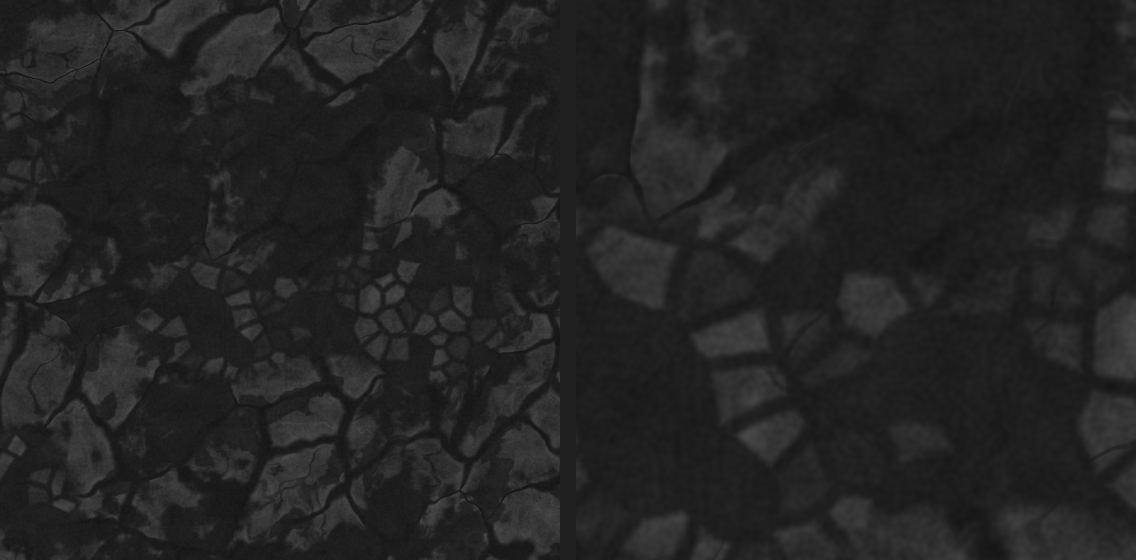
Left: the whole. Right: its middle third, enlarged.
Give the GLSL for this texture, as a Shadertoy shader.

```glsl
// Dark weathered rock: ragged pale patches, cracked stones, pebbles and fine grain.

const vec3 ROCK_TINT = vec3(1.0, 1.0, 1.0);
const float SOIL_TONE = 0.115;       // darkest ground
const float STONE_TONE = 0.197;      // pale stone faces
const float CRACK_DEPTH = 0.014;     // extra darkening inside seams
const float PATCH_SCALE = 3.6;
const float PATCH_THRESHOLD = -0.03; // lower gives more pale stone
const float STONE_SCALE = 7.5;
const float PEBBLE_SCALE = 25.0;
const float BLOTCH_SCALE = 9.0;
const float VEIN_SCALE = 6.0;
const float RELIEF_SCALE = 15.0;
const float RELIEF_GAIN = 0.065;
const float GRAIN_SCALE = 230.0;
const float GRAIN_GAIN = 0.034;
const float SLANT = 0.75;            // main direction of the strata, radians

vec2 hash2(vec2 p) {
    p = vec2(dot(p, vec2(127.1, 311.7)), dot(p, vec2(269.5, 183.3)));
    return fract(sin(p) * 43758.5);
}

mat2 rotation(float a) {
    return mat2(cos(a), sin(a), -sin(a), cos(a));
}

float cornerSlope(vec2 cell, vec2 offset) {
    float a = 6.2832 * hash2(cell).x;
    return dot(vec2(cos(a), sin(a)), offset);
}

// Gradient noise, roughly -0.7 to 0.7
float noise(vec2 p) {
    vec2 i = floor(p), f = p - i;
    vec2 u = f * f * f * (f * (f * 6.0 - 15.0) + 10.0);
    vec2 e = vec2(1.0, 0.0);
    return mix(mix(cornerSlope(i, f), cornerSlope(i + e, f - e), u.x),
               mix(cornerSlope(i + e.yx, f - e.yx), cornerSlope(i + 1.0, f - 1.0), u.x), u.y);
}

float fbm(vec2 p, int octaves) {
    float sum = 0.0, amp = 1.0;
    mat2 turn = 2.03 * rotation(0.6);
    for (int i = 0; i < octaves; i++) {
        sum += amp * noise(p);
        p = turn * p + 17.3;
        amp *= 0.5;
    }
    return sum;
}

// Cell pattern: x = distance to the nearest border, y = random value of the cell
vec2 cells(vec2 p) {
    vec2 base = floor(p), f = p - base;
    vec2 nearCell = vec2(0.0), nearVec = vec2(0.0);
    float best = 8.0;
    for (int y = -1; y <= 1; y++)
    for (int x = -1; x <= 1; x++) {
        vec2 g = vec2(x, y);
        vec2 r = g + hash2(base + g) - f;
        if (dot(r, r) < best) {
            best = dot(r, r);
            nearCell = g;
            nearVec = r;
        }
    }
    float border = 8.0;
    for (int y = -2; y <= 2; y++)
    for (int x = -2; x <= 2; x++) {
        vec2 g = nearCell + vec2(x, y);
        vec2 r = g + hash2(base + g) - f;
        vec2 d = r - nearVec;
        if (dot(d, d) > 1e-4) border = min(border, dot(0.5 * (r + nearVec), normalize(d)));
    }
    return vec2(border, hash2(base + nearCell + 41.0).y);
}

void mainImage(out vec4 fragColor, in vec2 fragCoord) {
    vec2 uv = fragCoord / iResolution.y;

    // Slanted, warped rock space
    vec2 warp = vec2(fbm(uv * 5.0 + 3.1, 4), fbm(uv * 5.0 + 57.7, 4));
    vec2 q = rotation(-SLANT) * (uv + 0.045 * warp) * vec2(1.0, 1.0);
    q *= vec2(0.8, 1.2);

    // Stones and the seams between them; seam width varies and sometimes closes
    vec2 stone = cells(q * STONE_SCALE + 0.25 * warp.yx);
    float width = max(0.012, 0.05 + 0.14 * noise(uv * 6.0 + 21.0));
    float face = smoothstep(width * 0.4, width * 1.7, stone.x);
    float rim = face * (1.0 - smoothstep(width * 1.5, width * 1.5 + 0.09, stone.x));

    // Pale patches with ragged outlines, eaten by dark blotches
    float rough = fbm(uv * 24.0 + 8.0, 4);
    float field = fbm(q * PATCH_SCALE + 12.0, 4) + 0.3 * rough + 0.4 * (stone.y - 0.5);
    float pale = smoothstep(-0.09, 0.11, field - PATCH_THRESHOLD);
    float blotch = fbm(q * BLOTCH_SCALE + 70.0, 5) + 0.2 * rough;
    pale *= face * (1.0 - 0.85 * smoothstep(0.15, 0.27, blotch));

    // Clusters of rounded pebbles
    vec2 pebble = cells((uv + 0.012 * warp) * PEBBLE_SCALE + 5.0);
    float cluster = smoothstep(0.17, 0.29, noise(uv * 3.4 + 31.0) + 0.12 * rough);
    float pebbleFace = smoothstep(0.04, 0.2, pebble.x) * smoothstep(0.2, 0.85, pebble.y);
    pale = mix(pale, pebbleFace, cluster);

    // Thin pale veins and thin dark fractures
    float vein = 1.0 - smoothstep(0.006, 0.035, abs(fbm(q * VEIN_SCALE + 90.0, 4)));
    vein *= smoothstep(-0.05, 0.2, noise(uv * 7.0 + 63.0)) * (1.0 - cluster);
    float fracture = 1.0 - smoothstep(0.008, 0.035, abs(fbm(q * 5.0 + 140.0, 4)));
    fracture *= smoothstep(-0.1, 0.15, noise(uv * 5.0 + 82.0));

    // Relief lit from the upper left, plus fine grain
    vec2 r = uv * RELIEF_SCALE + warp;
    float relief = fbm(r, 4) - fbm(r + vec2(-0.12, 0.16), 4);
    float grain = noise(uv * GRAIN_SCALE) + 0.7 * noise(uv * GRAIN_SCALE * 0.53 + 9.0);

    // Combine the tones
    float faceTone = STONE_TONE + 0.05 * (stone.y - 0.5) + 0.04 * rough + 0.028 * rim;
    float soilTone = SOIL_TONE + 0.014 * rough - CRACK_DEPTH * (1.0 - face) * (1.0 - cluster);
    float tone = mix(soilTone, faceTone, pale);
    tone += vein * mix(0.022, 0.036, pale) * face;
    tone -= fracture * 0.06 * pale;
    tone += relief * RELIEF_GAIN * mix(0.3, 1.0, pale);
    tone += grain * GRAIN_GAIN * mix(0.6, 1.0, pale);

    fragColor = vec4(ROCK_TINT * clamp(tone, 0.085, 0.3), 1.0);
}
```
